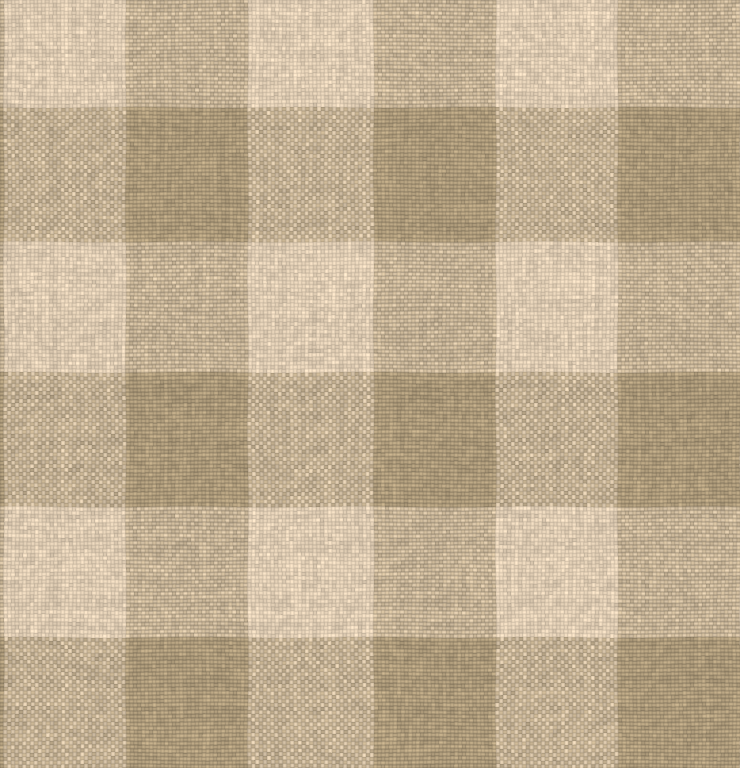
This pattern is drawn by a WebGL 2 fragment shader. Its source:

```glsl
#version 300 es
precision highp float;
// Buffalo check in cream and olive-taupe linen, plain woven, three repeats each way.

uniform vec2 u_resolution;
out vec4 fragColor;

float hash(vec2 p) {
  return fract(sin(dot(p, vec2(127.1, 311.7))) * 4375.85);
}

// Uneven yarn: a tone per thread plus layered sines along its length
float slub(float thread, float along, float seed) {
  float phase = 6.2832 * hash(vec2(thread, seed));
  float waves = sin(along * 23.0 + phase) + 0.7 * sin(along * 61.0 + phase * 3.0)
              + 0.8 * sin(along * 147.0 + phase * 7.0);
  return 0.018 * waves + 0.07 * (hash(vec2(thread, seed + 5.0)) - 0.5);
}

vec3 cloth(vec2 uv) {
  // Threads wander slightly from straight
  uv += 0.0007 * vec2(sin(uv.y * 31.0 + 4.0 * sin(uv.x * 9.0)),
                      sin(uv.x * 27.0 + 4.0 * sin(uv.y * 11.0)));
  vec2 threads = vec2(194.0, 200.0);
  vec2 cell = floor(uv * threads);
  vec2 f = fract(uv * threads) - 0.5;
  vec2 center = (cell + 0.5) / threads;

  // Dyed bands, snapped to whole threads
  float darkWarp = step(0.5, fract((center.x - 0.0035) / 0.333));
  float darkWeft = 1.0 - step(0.5, fract((center.y + 0.0045) / 0.3455));
  vec3 cream = vec3(0.848, 0.776, 0.680);
  vec3 taupe = vec3(0.655, 0.584, 0.462);
  vec3 warp = mix(cream, taupe, darkWarp) * (1.0 + slub(cell.x, uv.y, 1.0));
  vec3 weft = mix(cream, taupe, darkWeft) * (1.0 + slub(cell.y, uv.x, 2.0));

  // Plain weave: warp and weft alternate on top
  bool warpOnTop = mod(cell.x + cell.y, 2.0) < 0.5;
  vec3 top = warpOnTop ? warp : weft;
  vec3 under = warpOnTop ? weft : warp;
  vec2 acrossAlong = warpOnTop ? f : f.yx;
  float bulge = cos(acrossAlong.x * 2.6) * cos(acrossAlong.y * 1.8);

  // Neighbouring yarns show through; dark warp lies flatter, in fine ribs
  vec3 color = mix(top, under, mix(0.24, 0.40, darkWarp));
  float shade = mix(0.84, 1.10, bulge) + 0.05 * darkWarp * cos(6.2832 * f.y);

  // Fibre grain and rare pale neps
  shade += 0.13 * (hash(cell) - 0.5) + 0.10 * step(0.996, hash(cell + 37.0));
  return color * shade;
}

void main() {
  // 3 x 3 supersampling smooths threads and band edges
  vec3 sum = vec3(0.0);
  for (int j = -1; j <= 1; j++) {
    for (int i = -1; i <= 1; i++) {
      sum += cloth((gl_FragCoord.xy + vec2(i, j) / 3.0) / u_resolution);
    }
  }
  fragColor = vec4(sum / 9.0, 1.0);
}
```
